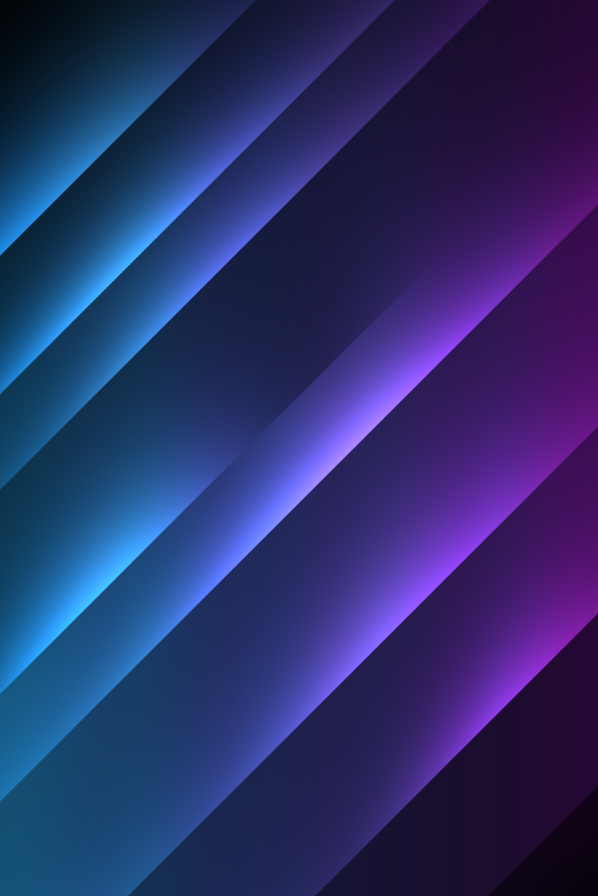
This background is drawn by a Shadertoy shader. Its source:

```glsl
#define BANDS 9
#define STOPS 6
#define CANVAS_HEIGHT 1.5
#define EDGE_SOFTNESS 1.2
#define TOP_DIMMING 0.32
#define MERGE_START 0.42
#define MERGE_END 0.77

// Diagonal edges, measured as x + depth from the top left corner
const float EDGE[BANDS] = float[](0.428, 0.660, 0.820, 1.162, 1.342, 1.714, 2.027, 2.316, 2.6);

// Rim light of each band: centre x, spread, strength, floor
const vec4 RIM[BANDS] = vec4[](
    vec4(0.03, 0.30, 0.75, 0.12), vec4(0.20, 0.28, 0.78, 0.20),
    vec4(0.33, 0.22, 0.55, 0.20), vec4(0.16, 0.22, 1.00, 0.00),
    vec4(0.58, 0.28, 0.92, 0.24), vec4(0.70, 0.25, 0.72, 0.18),
    vec4(0.86, 0.17, 0.70, 0.10), vec4(0.80, 0.30, 0.00, 0.00),
    vec4(0.80, 0.30, 0.00, 0.00));

// Body of each band: left brightness, right brightness, rim falloff
const vec3 BODY[BANDS] = vec3[](
    vec3(0.35, 0.40, 0.13), vec3(0.55, 0.90, 0.09), vec3(0.95, 1.00, 0.09),
    vec3(0.90, 0.85, 0.12), vec3(1.60, 1.00, 0.10), vec3(1.50, 1.05, 0.14),
    vec3(1.20, 1.08, 0.12), vec3(0.85, 0.72, 0.15), vec3(0.35, 0.33, 0.15));

// Colours from left to right
const vec3 LIGHT[STOPS] = vec3[](
    vec3(0.13, 0.58, 0.97), vec3(0.24, 0.65, 1.00), vec3(0.38, 0.45, 1.00),
    vec3(0.51, 0.38, 0.95), vec3(0.52, 0.22, 0.86), vec3(0.54, 0.13, 0.64));
const vec3 SHADE[STOPS] = vec3[](
    vec3(0.05, 0.20, 0.29), vec3(0.06, 0.16, 0.27), vec3(0.09, 0.12, 0.26),
    vec3(0.11, 0.10, 0.26), vec3(0.14, 0.07, 0.25), vec3(0.20, 0.04, 0.28));

vec3 ramp(vec3 stops[STOPS], float x) {
    vec3 color = stops[0];
    float s = x * float(STOPS - 1);
    for (int i = 1; i < STOPS; i++)
        color = mix(color, stops[i], smoothstep(0.0, 1.0, s - float(i - 1)));
    return color;
}

vec3 bandColor(int i, float x, float diagonal, vec3 shade, vec3 light) {
    float offset = (x - RIM[i].x) / RIM[i].y;
    float strength = RIM[i].w + RIM[i].z * exp(-offset * offset);
    float distanceToRim = max(EDGE[i] - diagonal, 0.0);
    float glow = strength * exp(-distanceToRim / BODY[i].z);
    float body = mix(BODY[i].x, BODY[i].y, smoothstep(0.0, 0.8, x));
    return shade * body + light * glow;
}

void mainImage(out vec4 fragColor, in vec2 fragCoord) {
    vec2 uv = fragCoord / iResolution.xy;
    float depth = (1.0 - uv.y) * CANVAS_HEIGHT;
    float diagonal = uv.x + depth;
    float soft = EDGE_SOFTNESS / iResolution.x;

    vec3 light = ramp(LIGHT, uv.x);
    vec3 shade = ramp(SHADE, uv.x);
    shade *= 1.0 - TOP_DIMMING * (1.0 - smoothstep(0.0, 0.5, depth));

    // The first band sinks to black in the corner
    vec3 color = bandColor(0, uv.x, diagonal, shade * smoothstep(0.0, 0.5, diagonal), light);

    // Each later band covers the one before it
    for (int i = 1; i < BANDS; i++) {
        float cover = smoothstep(-soft, soft, diagonal - EDGE[i - 1]);
        if (i == 4) {
            // This edge dissolves toward the right
            float merge = smoothstep(MERGE_START, MERGE_END, uv.x);
            cover = max(cover, merge * smoothstep(-soft, soft, diagonal - EDGE[2]));
        }
        color = mix(color, bandColor(i, uv.x, diagonal, shade, light), cover);
    }

    // Bottom right corner falls into shadow
    color *= 1.0 - 0.5 * smoothstep(2.3, 2.5, diagonal);
    fragColor = vec4(clamp(color, 0.0, 1.0), 1.0);
}
```
